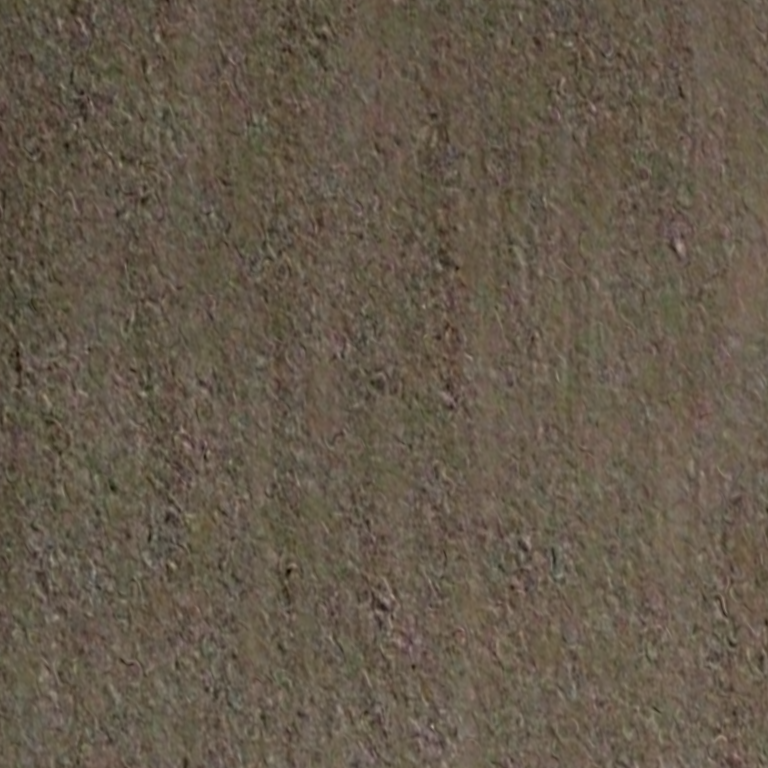
A WebGL 1 fragment shader for this texture:

```glsl
precision highp float;

uniform vec2 u_resolution;

// Colours
const vec3 BASE_COLOR = vec3(0.395, 0.352, 0.295);
const vec3 LIGHT_TINT = vec3(1.0, 1.0, 0.98);
const vec3 WARM_SHIFT = vec3(0.010, -0.002, -0.004);

// Feature densities, in cells per canvas
const vec2 GRAIN_CELLS = vec2(150.0, 95.0);
const vec2 FINE_CELLS = vec2(270.0, 180.0);
const vec2 STREAK_CELLS = vec2(36.0, 3.5);
const vec2 FIBRE_CELLS = vec2(140.0, 14.0);
const vec2 PATCH_CELLS = vec2(7.0, 5.0);
const vec2 BLOTCH_CELLS = vec2(34.0, 26.0);
const vec2 SPECK_CELLS = vec2(85.0, 62.0);

// Strengths and directions
const float GRAIN_TILT = 0.36;
const float FINE_TILT = 0.25;
const vec2 RELIEF_SHIFT = vec2(0.9, 0.35);
const float RELIEF_DEPTH = 0.55;
const float GRAIN_WARP = 0.8;
const float GRAIN_AMOUNT = 0.056;
const float FLECK_BOOST = 0.4;
const float FINE_AMOUNT = 0.050;
const float STREAK_AMOUNT = 0.020;
const float FIBRE_AMOUNT = 0.025;
const float PATCH_AMOUNT = 0.008;
const float BLOTCH_AMOUNT = 0.015;
const float SPECK_AMOUNT = 0.014;
const vec2 LIGHT_SLOPE = vec2(0.034, -0.040);
const float EDGE_SHADE = 0.025;
const float EDGE_WIDTH = 0.04;

vec3 hash3(vec2 cell) {
  vec3 q = fract(vec3(cell.xyx) * vec3(0.1031, 0.1030, 0.0973));
  q += dot(q, q.yxz + 33.33);
  return fract((q.xxy + q.yzz) * q.zyx);
}

// Soft cellular noise: jittered round spots with signed random values
vec3 cellNoise(vec2 p) {
  vec2 home = floor(p);
  vec3 total = vec3(0.0);
  for (int j = -1; j <= 1; j++) {
    for (int i = -1; i <= 1; i++) {
      vec2 cell = home + vec2(float(i), float(j));
      vec2 offset = cell + hash3(cell).xy - p;
      float falloff = max(0.0, 1.0 - dot(offset, offset));
      total += (2.0 * hash3(cell + 71.7) - 1.0) * falloff * falloff;
    }
  }
  return total;
}

// Turns the axes so that long features lean to the upper left
vec2 tilt(vec2 p, float angle) {
  float c = cos(angle);
  float s = sin(angle);
  return vec2(c * p.x + s * p.y, c * p.y - s * p.x);
}

// Side-lit grain: many light flecks have a dark neighbour
float reliefGrain(vec2 p) {
  float relief = cellNoise(p).x - RELIEF_DEPTH * cellNoise(p + RELIEF_SHIFT).x;
  return relief * (0.8 + FLECK_BOOST * abs(relief));
}

// Colour part of the noise, with its brightness removed
vec3 chroma(vec3 n) {
  return n - dot(n, vec3(0.30, 0.59, 0.11));
}

void main() {
  vec2 uv = gl_FragCoord.xy / u_resolution.y;
  vec2 centred = gl_FragCoord.xy / u_resolution - 0.5;
  vec3 patches = cellNoise(uv * PATCH_CELLS + 13.0);
  vec3 blotches = cellNoise(uv * BLOTCH_CELLS + 83.0);
  vec3 specks = cellNoise(tilt(uv, GRAIN_TILT) * SPECK_CELLS + 151.0);

  // Broad light and worn patches
  float light = dot(centred, LIGHT_SLOPE) + PATCH_AMOUNT * patches.x;
  light -= EDGE_SHADE * exp(-(centred.x + 0.5) / EDGE_WIDTH);

  // Long vertical streaks, with thin fibres in some places
  vec2 bent = uv + vec2(0.003 * sin(uv.y * 9.0 + 4.0 * uv.x), 0.0);
  float streak = cellNoise(bent * STREAK_CELLS + 29.0).x;
  float fibreMask = 0.5 + 1.2 * smoothstep(0.0, 0.8, patches.y);
  light += STREAK_AMOUNT * streak;
  light += FIBRE_AMOUNT * fibreMask * cellNoise(bent * FIBRE_CELLS + 47.0).x;

  // Short bent grain, rougher in dark streaks and in some patches
  float roughness = 1.0 + 0.25 * patches.z + 0.35 * blotches.z - 0.3 * streak - 0.25 * centred.x;
  vec2 grainPlace = tilt(uv, GRAIN_TILT) * GRAIN_CELLS + GRAIN_WARP * specks.yz;
  float grain = GRAIN_AMOUNT * reliefGrain(grainPlace + 211.0);
  grain += FINE_AMOUNT * cellNoise(tilt(uv, FINE_TILT) * FINE_CELLS + 307.0).x;
  light += clamp(roughness, 0.55, 1.6) * grain;

  // Faint green, violet and rust stains
  vec3 stain = BLOTCH_AMOUNT * chroma(blotches) + SPECK_AMOUNT * chroma(specks);
  stain += WARM_SHIFT * centred.x;

  gl_FragColor = vec4(BASE_COLOR + LIGHT_TINT * light + stain, 1.0);
}
```
